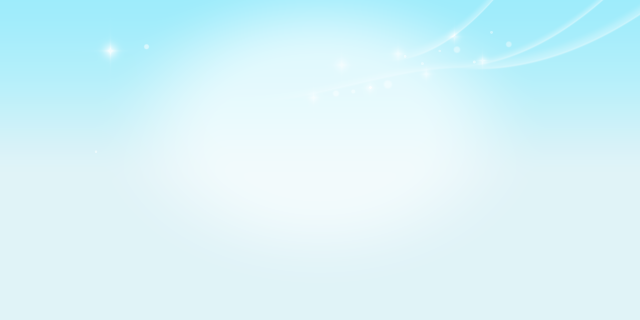
This background is drawn by a WebGL 1 fragment shader. Its source:

```glsl
precision highp float;

uniform vec2 u_resolution;

float hash(float n) {
    n = fract(n * 0.1031);
    n *= n + 33.33;
    n *= n + n;
    return fract(n);
}

// Soft core with four thin rays
float sparkle(vec2 d, float size) {
    d = abs(d) / size;
    float core = exp(-dot(d, d) * 7.0);
    float rays = exp(-d.x * 18.0 - d.y * 2.5) + exp(-d.y * 18.0 - d.x * 2.5);
    return min(core * 0.7 + rays * 0.45, 1.0);
}

float disc(vec2 d, float radius) {
    return 1.0 - smoothstep(radius * 0.6, radius * 1.3, length(d));
}

// Veil with a bright lower edge and a fading upper side
float ribbon(float height, float width) {
    float veil = smoothstep(-0.005, 0.002, height) * (1.0 - smoothstep(0.0, width, height));
    float edge = exp(-height * height * 60000.0);
    return veil * 0.3 + edge * 0.12;
}

float ribbons(vec2 p) {
    float left = p.x - 1.2;
    float middle = p.x - 1.4;
    float right = p.x - 1.48;
    float light = ribbon(p.y - 0.81 - 1.64 * left * left, 0.035)
        * smoothstep(1.18, 1.38, p.x);
    light += ribbon(p.y - 0.79 - 0.9 * middle * middle, 0.025)
        * smoothstep(1.38, 1.65, p.x);
    light += ribbon(p.y - 0.785 - 0.63 * right * right, 0.04)
        * smoothstep(1.4, 1.6, p.x);
    float tail = p.y - 0.68 - 0.11 * smoothstep(0.75, 1.45, p.x);
    light += ribbon(tail, 0.025) * 0.6
        * smoothstep(0.75, 1.1, p.x) * (1.0 - smoothstep(1.35, 1.6, p.x));
    return light;
}

float sparkles(vec2 p) {
    float light = sparkle(p - vec2(0.345, 0.841), 0.06) * 0.85;
    light += disc(p - vec2(0.458, 0.854), 0.008) * 0.5;
    light += disc(p - vec2(0.3, 0.526), 0.004) * 0.5;

    // Stars alternate on both sides of a rising line
    for (int i = 0; i < 7; i++) {
        float n = float(i);
        float side = mod(n, 2.0) * 2.0 - 1.0;
        vec2 star = vec2(0.98 + 0.088 * n, 0.74 + 0.023 * n);
        star.y += side * (0.02 + 0.05 * hash(n + 3.0));
        light += sparkle(p - star, 0.035 + 0.02 * hash(n + 17.0)) * 0.55;
    }

    // Small bubbles drift along the same line
    for (int i = 0; i < 11; i++) {
        float n = float(i);
        vec2 bubble = vec2(1.05 + 0.054 * n, 0.73 + 0.014 * n);
        bubble.y += 0.09 * (hash(n + 41.0) - 0.4);
        light += disc(p - bubble, 0.004 + 0.009 * hash(n + 67.0)) * 0.4;
    }
    return light;
}

void main() {
    vec2 p = gl_FragCoord.xy / u_resolution.y;

    // Cyan sky fading into a pale floor
    vec3 color = mix(vec3(0.88, 0.953, 0.97), vec3(0.72, 0.94, 0.98),
        smoothstep(0.43, 0.79, p.y));
    color = mix(color, vec3(0.62, 0.925, 0.985), smoothstep(0.68, 1.02, p.y));

    // Wide white glow
    vec2 q = (p - vec2(1.0, 0.6)) / vec2(0.66, 0.46);
    float glow = 1.0 - smoothstep(0.45, 1.08, length(q));
    color = mix(color, vec3(0.985, 0.998, 1.0), glow * 0.65);

    float light = ribbons(p) + sparkles(p);
    color = mix(color, vec3(1.0), clamp(light, 0.0, 0.9));
    gl_FragColor = vec4(color, 1.0);
}
```
